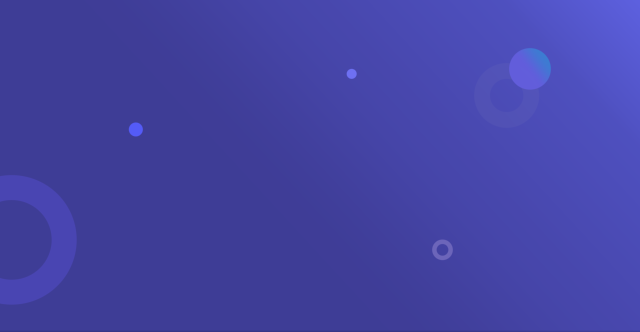
This background is drawn by a Shadertoy shader. Its source:

```glsl
float disc(vec2 p, vec2 center, float radius) {
    return length(p - center) - radius;
}

float ring(vec2 p, vec2 center, float inner, float outer) {
    return abs(length(p - center) - 0.5 * (inner + outer)) - 0.5 * (outer - inner);
}

// Blend a smooth-edged shape over the colour below
vec3 paint(vec3 below, vec3 ink, float opacity, float dist) {
    float edge = 0.75 / iResolution.y;
    return mix(below, ink, opacity * (1.0 - smoothstep(-edge, edge, dist)));
}

// Diagonal gradient, flat indigo at lower left to bright violet at upper right
vec3 backdrop(vec2 p) {
    float t = dot(p, vec2(0.74, 0.68));
    vec3 color = mix(vec3(0.245, 0.238, 0.59), vec3(0.282, 0.28, 0.68), smoothstep(0.85, 1.45, t));
    color = mix(color, vec3(0.31, 0.317, 0.755), clamp((t - 1.4) / 0.43, 0.0, 1.0));
    return mix(color, vec3(0.365, 0.378, 0.875), clamp((t - 1.8) / 0.3, 0.0, 1.0));
}

void mainImage(out vec4 fragColor, in vec2 fragCoord) {
    vec2 p = fragCoord / iResolution.y;
    p.x *= 1.92 * iResolution.y / iResolution.x;
    vec3 color = backdrop(p);

    // Rings
    color = paint(color, vec3(0.287, 0.272, 0.70), 1.0, ring(p, vec2(0.035, 0.2775), 0.12, 0.195));
    color = paint(color, vec3(0.44, 0.41, 0.74), 0.9, ring(p, vec2(1.3275, 0.2475), 0.0175, 0.031));
    color = paint(color, vec3(0.42, 0.42, 0.72), 0.2, ring(p, vec2(1.52, 0.7125), 0.05, 0.0975));

    // Small dots
    color = paint(color, vec3(0.33, 0.355, 0.97), 1.0, disc(p, vec2(0.4075, 0.61), 0.021));
    color = paint(color, vec3(0.43, 0.44, 0.95), 1.0, disc(p, vec2(1.055, 0.7775), 0.015));

    // Disc shading from violet to teal
    vec2 center = vec2(1.59, 0.7925);
    float teal = smoothstep(-0.01, 0.06, dot(p - center, vec2(0.8, 0.6)));
    vec3 discInk = mix(vec3(0.39, 0.37, 0.87), vec3(0.23, 0.50, 0.83), teal);
    color = paint(color, discInk, 0.92, disc(p, center, 0.0625));

    // Thin shade along the bottom edge
    color *= 1.0 - 0.12 * (1.0 - smoothstep(0.0, 0.007, p.y));
    fragColor = vec4(color, 1.0);
}
```
